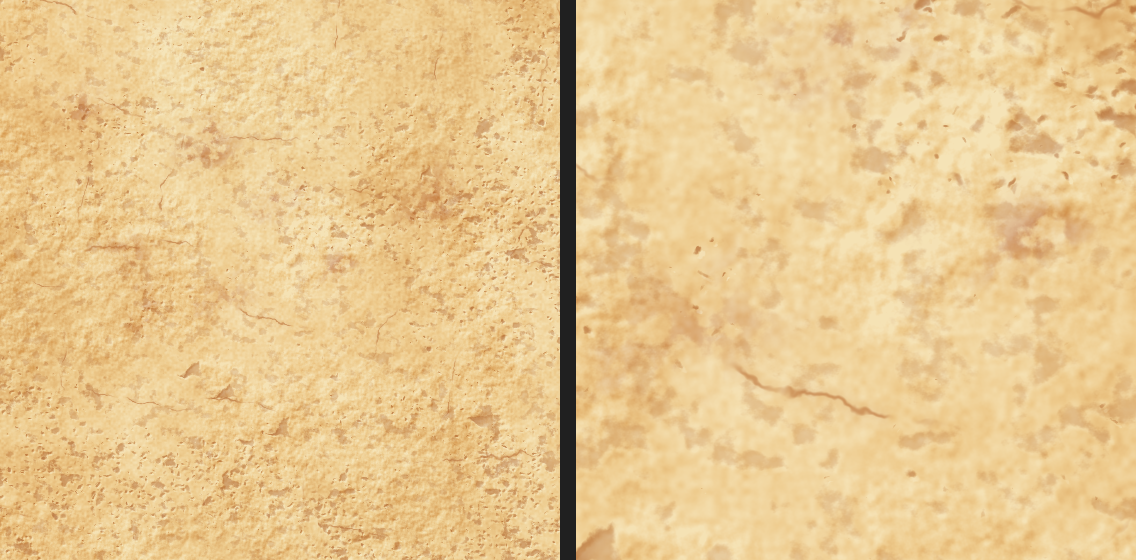
Left: the whole. Right: its middle third, enlarged.
Write a Shadertoy shader that draws this texture.

```glsl
// Weathered sandstone plaster: mottled ochre with pits, chips, hairline cracks and rusty stains.

float hash(vec2 p) { return fract(sin(dot(p, vec2(127.1, 311.7))) * 43758.5453); }
vec2 hash2(vec2 p) { return vec2(hash(p), hash(p + 37.3)); }
mat2 turn(float a) { return mat2(cos(a), -sin(a), sin(a), cos(a)); }

float noise(vec2 p) {
    vec2 i = floor(p), f = fract(p);
    f = f * f * (3.0 - 2.0 * f);
    return mix(mix(hash(i), hash(i + vec2(1, 0)), f.x),
               mix(hash(i + vec2(0, 1)), hash(i + vec2(1, 1)), f.x), f.y);
}

float fbm(vec2 p) {
    float sum = 0.0, amp = 0.516;
    for (int i = 0; i < 5; i++) {
        sum += amp * noise(p);
        p = mat2(1.6, 1.2, -1.2, 1.6) * p + 5.7;
        amp *= 0.5;
    }
    return sum;
}

// Displacement that makes outlines ragged.
vec2 ragged(vec2 p, float scale) { return vec2(fbm(p * scale), fbm(p * scale + 40.0)) - 0.5; }

// Small holes, one per cell, which grow where the zone is strong.
float pits(vec2 p, float cells, float zone) {
    vec2 g = p * cells, cell = floor(g);
    float depth = 0.0;
    for (int y = -1; y <= 1; y++)
    for (int x = -1; x <= 1; x++) {
        vec2 id = cell + vec2(x, y), rnd = hash2(id + cells);
        vec2 q = g - id - 0.1 - 0.8 * rnd;
        q = vec2(q.x + (rnd.y - 0.7) * q.y, q.y * (0.9 + 0.6 * rnd.x));
        float radius = 0.48 * sqrt(max(zone - hash(id + 91.7), 0.0)) + 0.001;
        float hole = 1.0 - smoothstep(radius * 0.3, radius * 1.2, length(q));
        depth = max(depth, hole * smoothstep(0.0, 0.2, radius) * (0.25 + 0.75 * hash(id + 13.1)));
    }
    return depth;
}

// Larger wedge-shaped flakes, darkest at the narrow end.
float chips(vec2 p) {
    float depth = 0.0;
    for (float i = 0.0; i < 9.0; i++) {
        vec2 q = p - vec2(0.3 + 0.68 * fract(i * 0.618 + 0.2), 0.1 + 0.6 * hash(vec2(i, 3.7)));
        float size = 0.008 + 0.014 * hash(vec2(i, 8.2));
        q = turn(0.8 * hash(vec2(i, 2.9)) - 0.3) * q;
        float d = max(q.x - size, abs(q.y) - 0.38 * (q.x + size));
        float shade = 1.0 - 0.55 * smoothstep(-size, size, q.x - q.y);
        depth = max(depth, (1.0 - smoothstep(-0.003, 0.0015, d)) * shade);
    }
    return depth;
}

// Holes of all sizes and shallow irregular dents, gathered in patches.
float cavities(vec2 p) {
    float patches = smoothstep(0.4, 0.7, fbm(p * 6.5 + 20.0) + 0.1 * (p.x - p.y));
    float zone = 0.05 + 0.6 * patches;
    vec2 w = p + 0.016 * ragged(p, 70.0);
    float dents = smoothstep(0.56, 0.75, fbm(p * vec2(62.0, 74.0) + 80.0)) * (0.3 + 0.4 * patches);
    float holes = max(pits(w, 46.0, zone * 0.7), 0.9 * pits(w, 92.0, zone));
    return max(max(holes, dents), chips(w + 0.012 * ragged(p, 40.0)));
}

float height(vec2 p) {
    float rough = 1.0 + 2.4 * smoothstep(0.42, 0.62, fbm(p * 7.0 + 7.0));
    return rough * fbm(p * 60.0) - 0.8 * cavities(p);
}

// Broken hairlines with a faint halo, mostly steep, some level.
float cracks(vec2 p) {
    vec2 cell = floor(p * 5.0), w = p + 0.036 * ragged(p, 24.0);
    float ink = 0.0;
    for (int y = -1; y <= 1; y++)
    for (int x = -1; x <= 1; x++) {
        vec2 id = cell + vec2(x, y), rnd = hash2(id + 3.4);
        vec2 q = w - (id + rnd) / 5.0;
        q = turn(rnd.x < 0.4 ? 0.5 * rnd.y - 0.35 : 1.05 + 0.6 * rnd.y) * q;
        float reach = 0.06 + 0.08 * hash(id + 6.1);
        float line = 1.0 - smoothstep(0.0002, 0.0022, abs(q.y)) + 0.3 * exp(-abs(q.y) / 0.004);
        line *= 1.0 - smoothstep(reach * 0.5, reach, abs(q.x));
        ink = max(ink, line * step(0.25, hash(id + 8.8)));
    }
    return ink * smoothstep(0.2, 0.7, noise(p * 55.0));
}

// Rusty blotches with a ragged, speckled body.
float stains(vec2 p) {
    float sum = 0.0;
    vec2 w = p + 0.08 * ragged(p, 18.0);
    for (float i = 0.0; i < 8.0; i++) {
        vec2 q = w - vec2(0.12, 0.25) - vec2(0.72, 0.65) * hash2(vec2(i, 17.3));
        float size = 0.025 + 0.03 * hash(vec2(i, 5.5));
        sum += exp(-dot(q, q) / (size * size)) * (0.5 + 0.5 * hash(vec2(i, 1.2)));
    }
    return min(sum, 1.0) * (0.15 + 0.85 * smoothstep(0.45, 0.64, fbm(p * 68.0 + 3.0)));
}

void mainImage(out vec4 fragColor, in vec2 fragCoord) {
    vec2 p = fragCoord / iResolution.y;
    // Relief lit from the upper left
    float relief = height(p) - height(p + vec2(-0.0024, 0.0028));

    // Mottling, grain and faint weave
    float tone = 0.54 + 1.05 * (fbm(p * 4.0) - 0.5) + 0.75 * (fbm(p * 17.0 + 11.0) - 0.5);
    tone += 0.42 * (noise(p * 230.0) - 0.5) + 0.14 * (noise(p * vec2(240.0, 70.0)) - 0.5);
    tone = clamp(tone + 0.85 * relief, -0.45, 1.15);
    vec3 ochre = vec3(0.885, 0.70, 0.435), sand = vec3(0.932, 0.80, 0.56), cream = vec3(0.955, 0.87, 0.68);
    vec3 color = tone < 0.5 ? mix(ochre, sand, tone * 2.0) : mix(sand, cream, tone * 2.0 - 1.0);
    color += vec3(0.0, 0.03, 0.05) * (fbm(p * 2.5 + 31.0) - 0.5);

    // Rust, cracks and cavities
    color -= vec3(0.15, 0.28, 0.25) * stains(p);
    color = mix(color, vec3(0.74, 0.46, 0.24), 0.5 * cracks(p));
    color = mix(color, vec3(0.66, 0.38, 0.21), 0.6 * cavities(p));
    fragColor = vec4(color, 1.0);
}
```
